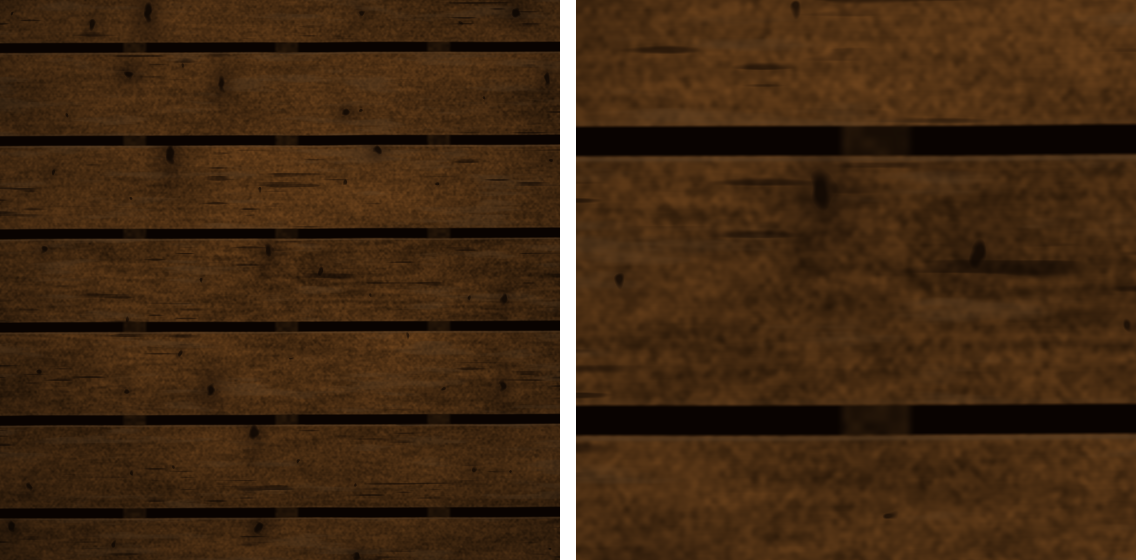
Left, the full canvas; right, a detail of the centre.
This texture is drawn by a Shadertoy shader. Its source:

```glsl
// Dark stained timber boards laid horizontally, with black gaps and battens behind.
// Each board gets its own tone, stretched-noise grain, wavy figure, cracks and
// hashed knots; a soft light falls off towards the canvas edges.

const float PITCH = 0.1662;        // board spacing
const float FIRST_GAP = 0.0846;    // height of the lowest gap
const float GAP_HALF = 0.0088;     // half the gap width
const int KNOTS = 8;               // knots per board

const vec3 GAP_COLOR = vec3(0.035, 0.012, 0.003);
const vec3 BATTEN_COLOR = vec3(0.15, 0.09, 0.035);
const vec3 WOOD_DARK = vec3(0.11, 0.062, 0.018);
const vec3 WOOD_LIGHT = vec3(0.40, 0.247, 0.105);
const vec3 WORN_COLOR = vec3(0.33, 0.235, 0.14);
const vec3 KNOT_COLOR = vec3(0.05, 0.024, 0.008);

float hash(vec2 p) {
    vec3 q = fract(vec3(p.xyx) * 0.1031);
    q += dot(q, q.yzx + 33.33);
    return fract((q.x + q.y) * q.z);
}

float noise(vec2 p) {
    vec2 i = floor(p), f = fract(p);
    f = f * f * (3.0 - 2.0 * f);
    return mix(mix(hash(i), hash(i + vec2(1, 0)), f.x),
               mix(hash(i + vec2(0, 1)), hash(i + vec2(1, 1)), f.x), f.y);
}

float fbm(vec2 p) {
    float sum = 0.0, amp = 0.5;
    for (int i = 0; i < 4; i++) {
        sum += amp * noise(p);
        p = p * 2.03 + 17.1;
        amp *= 0.5;
    }
    return sum / 0.9375;
}

// Tone of the wood: broad stains, fibres, cross-hatched roughness and figure.
float woodTone(vec2 p, float board) {
    vec2 q = p + vec2(board * 3.7, board * 1.3);
    float stain = fbm(q * vec2(5.0, 13.0)) - 0.5;
    float fibre = fbm(q * vec2(14.0, 150.0)) - 0.5;
    vec2 diagonal = vec2(p.x + p.y, p.x - p.y);
    float rough = noise(diagonal * vec2(110.0, 190.0))
                + noise(diagonal * vec2(190.0, 110.0) + 40.0) - 1.0;
    float speck = noise(p * 250.0) - 0.5;
    float rings = sin(50.0 * fbm(q * vec2(2.2, 11.0)) + q.y * 70.0);
    float figure = smoothstep(0.45, 0.95, hash(vec2(board, 8.0)));
    float tone = 0.55 + 0.10 * (hash(vec2(board, 5.0)) - 0.5);
    return tone + 0.50 * stain + 0.26 * fibre + 0.20 * rough + 0.20 * speck
         + (0.015 + 0.06 * figure) * rings;
}

// Darkness of the knots on one board; across runs 0..1 over its height.
float knotMask(vec2 p, float across, float board) {
    float mask = 0.0;
    vec2 wobble = 0.006 * vec2(noise(p * 110.0) - 0.5, noise(p * 110.0 + 60.0) - 0.5);
    for (int i = 0; i < KNOTS; i++) {
        vec2 key = vec2(board * 7.0 + 3.0, float(i) * 5.0 + 11.0);
        float pick = hash(key + 0.3);
        vec2 center = vec2((float(i) + hash(key)) / float(KNOTS), 0.08 + 0.84 * hash(key + 1.7));
        vec2 offset = vec2(p.x - center.x, (across - center.y) * PITCH) + wobble;
        offset.y /= mix(1.0, 2.2, pow(hash(key + 4.1), 3.0));
        float size = mix(0.0035, 0.0125, pick * pick);
        float dist = length(offset);
        float core = 1.0 - smoothstep(0.35 * size, 1.15 * size, dist);
        float halo = 0.45 * pick * exp(-dist * dist / (6.0 * size * size));
        mask = max(mask, max(core * mix(0.65, 0.95, pick), halo));
    }
    return mask;
}

// Short dark splits running along the grain.
float crackMask(vec2 p) {
    float thread = noise(p * vec2(18.0, 190.0));
    float patches = smoothstep(0.52, 0.75, noise(p * vec2(7.0, 24.0) + 9.0));
    return smoothstep(0.72, 0.95, thread) * patches;
}

// Three upright battens, glimpsed through the gaps.
float battenMask(float x) {
    float dist = abs(x - 0.512 - 0.2715 * clamp(round((x - 0.512) / 0.2715), -1.0, 1.0));
    return 1.0 - smoothstep(0.016, 0.024, dist);
}

void mainImage(out vec4 fragColor, in vec2 fragCoord) {
    vec2 p = fragCoord / iResolution.y;
    float pixel = 1.0 / iResolution.y;

    // Slightly tilted, uneven board edges
    float level = p.y - FIRST_GAP - 0.003 * (p.x - 0.5) + 0.0014 * (noise(p * vec2(9.0, 6.0)) - 0.5);
    float board = floor(level / PITCH) + 2.0;
    float across = fract(level / PITCH);
    float gapDist = (0.5 - abs(across - 0.5)) * PITCH;

    // Board surface
    float tone = woodTone(p, board);
    vec3 color = mix(WOOD_DARK, WOOD_LIGHT, clamp(tone, 0.0, 1.1));
    float worn = smoothstep(0.56, 0.78, fbm(p * vec2(9.0, 70.0) + 31.0));
    color = mix(color, WORN_COLOR, 0.35 * worn);
    color = mix(color, KNOT_COLOR, 0.55 * crackMask(p));

    // Worn light rim, stronger along the top of the board
    float rim = exp(-pow((gapDist - GAP_HALF - 0.002) / 0.0016, 2.0));
    color = mix(color, WORN_COLOR, rim * mix(0.15, 0.5, step(0.5, across)));
    color = mix(color, KNOT_COLOR, knotMask(p, across, board));

    // Light falling off from just above the middle
    vec2 fromLight = (p - vec2(0.54, 0.58)) * vec2(1.0, 0.85);
    color *= 1.12 - 0.85 * dot(fromLight, fromLight);

    // Gaps with battens behind
    float battenTone = battenMask(p.x) * (0.45 + 0.55 * noise(p * vec2(130.0, 160.0)));
    vec3 gapColor = mix(GAP_COLOR, BATTEN_COLOR, battenTone);
    float edge = max(pixel, 0.0013);
    color = mix(gapColor, color, smoothstep(GAP_HALF - edge, GAP_HALF + edge, gapDist));

    fragColor = vec4(color, 1.0);
}
```
